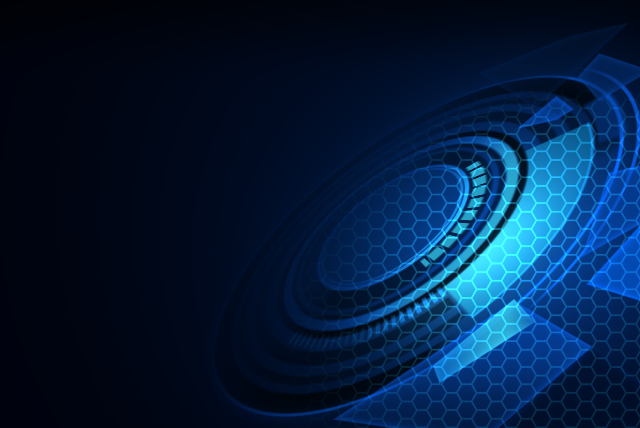
Give the GLSL for this background, as a Shadertoy shader.

```glsl
const vec2 MAJOR = vec2(0.8, 0.6);
const vec2 MINOR = vec2(-0.6, 0.8);
const vec3 NAVY = vec3(0.0, 0.05, 0.15);
const vec3 BLUE = vec3(0.02, 0.27, 0.66);
const vec3 AZURE = vec3(0.07, 0.48, 0.80);
const vec3 CYAN = vec3(0.22, 0.80, 0.90);

vec2 tilt(vec2 p) { return vec2(dot(p, MAJOR), dot(p, MINOR)); }

// Radius and angle on a tilted disc whose centre drifts as rings grow
vec2 discPolar(vec2 p, vec2 centre, vec2 drift) {
    float r = 0.2;
    vec2 q = vec2(0.0);
    for (int i = 0; i < 7; i++) {
        q = tilt(p - centre - drift * (r - 0.205)) / vec2(1.0, 0.45);
        r = length(q);
    }
    return vec2(r, atan(q.y, q.x));
}

float band(float x, float lo, float hi, float soft) {
    return smoothstep(lo - soft, lo + soft, x) * (1.0 - smoothstep(hi - soft, hi + soft, x));
}

float line(float d, float width, float soft) {
    return 1.0 - smoothstep(width, width + soft, abs(d));
}

float edgeSide(vec2 p, vec2 a, vec2 b) {
    vec2 e = normalize(b - a);
    return dot(p - a, vec2(e.y, -e.x));
}

// Signed distance to a counter-clockwise convex quad, negative inside
float quad(vec2 p, vec2 a, vec2 b, vec2 c, vec2 d) {
    return max(max(edgeSide(p, a, b), edgeSide(p, b, c)),
               max(edgeSide(p, c, d), edgeSide(p, d, a)));
}

// Translucent pane with a luminous rim
vec3 pane(vec3 col, float d, vec3 tint, float alpha, float rim, float px) {
    float fill = 1.0 - smoothstep(-px, px, d);
    col = mix(col, tint, fill * alpha);
    return col + tint * rim * fill * exp(130.0 * min(d, 0.0));
}

// Distance to the border of a flat-topped hexagonal cell
float hexBorder(vec2 p, float pitch) {
    vec2 s = vec2(1.7320508, 1.0) * pitch;
    vec2 a = mod(p, s) - 0.5 * s;
    vec2 b = mod(p + 0.5 * s, s) - 0.5 * s;
    vec2 g = abs(dot(a, a) < dot(b, b) ? a : b);
    return 0.5 * pitch - max(g.y, dot(g, vec2(0.8660254, 0.5)));
}

void mainImage(out vec4 fragColor, in vec2 fragCoord) {
    vec2 p = fragCoord / iResolution.y;
    float px = 1.0 / iResolution.y;

    // Ambient light and central glow
    vec2 g = tilt(p - vec2(1.115, 0.424));
    float halo = exp(-dot(g * g, vec2(4.0, 9.0)));
    float wide = exp(-dot(g * g, vec2(9.0, 18.0)));
    float core = exp(-dot(g * g, vec2(30.0, 95.0)));
    vec2 away = p - vec2(0.95, 0.52);
    vec2 side = p - vec2(1.38, 0.42);
    vec3 col = mix(vec3(0.0, 0.008, 0.045), NAVY, exp(-2.2 * dot(away, away)));
    col *= 1.0 - 0.6 * smoothstep(0.8, 1.05, p.y);
    col += vec3(0.0, 0.035, 0.08) * halo + vec3(0.015, 0.15, 0.29) * wide;
    col += vec3(0.01, 0.09, 0.22) * exp(-9.0 * dot(side, side));

    vec2 disc = discPolar(p, vec2(0.918, 0.469), vec2(0.16, -0.12));
    float r = disc.x;
    float t = disc.y;
    float soft = 2.2 * px;
    float facing = 0.5 + 0.5 * cos(t + 0.85);
    float lit = facing * facing;

    // Bright fan between the middle and outer rings
    float fan = band(r, 0.345, 0.50, soft) * band(t, -1.56, -0.10, 0.012);
    col += fan * (vec3(0.02, 0.15, 0.16) + vec3(0.04, 0.16, 0.10) * wide);
    col += vec3(0.20, 0.36, 0.24) * core * smoothstep(0.30, 0.36, r);
    col += AZURE * 0.35 * fan * line(r - 0.498, 0.002, soft);

    // Dark concentric grooves, dissolving on the far upper-left side
    float upper = 1.0 - band(t, -1.75, -0.35, 0.12);
    float offFan = 1.0 - band(t, -1.58, -0.10, 0.015);
    float firm = 1.0 - 0.75 * smoothstep(-0.1, 0.75, cos(t - 2.1));
    col *= 1.0 - 0.50 * firm * band(r, 0.212, 0.295, soft);
    col *= 1.0 - 0.75 * firm * band(r, 0.325, 0.347, soft);
    col *= 1.0 - 0.45 * firm * offFan * band(r, 0.385, 0.425, soft);
    col *= 1.0 - 0.40 * firm * offFan * band(r, 0.455, 0.480, soft);
    col *= 1.0 - 0.72 * firm * upper * band(r, 0.505, 0.562, soft);

    // Glowing rings
    vec3 ringTint = mix(BLUE, CYAN, smoothstep(0.2, 0.95, lit) * 0.85);
    col = mix(col, ringTint, band(r, 0.297, 0.325, soft) * (0.08 + 0.78 * smoothstep(0.03, 0.55, lit)));
    col += ringTint * line(r - 0.205, 0.0025, soft) * (0.10 + 0.55 * lit);
    col += ringTint * line(r - 0.193, 0.001, soft) * (0.08 + 0.35 * lit);
    col += BLUE * band(r, 0.265, 0.280, soft) * (0.04 + 0.45 * lit);
    col += BLUE * line(r - 0.565, 0.002, soft) * (0.25 + 0.6 * lit) * firm * firm;
    col += BLUE * 0.13 * firm * exp(-abs(r - 0.565) * 50.0);
    col += BLUE * 0.75 * line(r - 0.605, 0.002, soft) * band(t, -1.3, 0.3, 0.15);
    col = mix(col, BLUE, 0.5 * band(r, 0.51, 0.575, soft) * band(t, -0.32, 0.08, 0.03));

    // Segmented dial and fine ticks
    float dashes = band(fract(t * 5.4), 0.10, 0.88, 0.04) * band(t, -1.56, 0.12, 0.01);
    col = mix(col, mix(AZURE, CYAN, 0.75), 0.85 * dashes * band(r, 0.220, 0.250, soft));
    float ticks = band(fract(t * 16.0), 0.2, 0.75, 0.1) * band(t, -2.95, -1.58, 0.02);
    col += AZURE * ticks * band(r, 0.338, 0.375, soft) * (0.08 + 0.55 * smoothstep(-2.35, -1.6, t));

    // Floating panes
    float floorPane = quad(p, vec2(0.78, 0.02), vec2(1.13, -0.03), vec2(1.383, 0.19), vec2(1.201, 0.297));
    float bar = quad(p, vec2(1.012, 0.146), vec2(1.027, 0.105), vec2(1.25, 0.248), vec2(1.201, 0.301));
    float shade = quad(p, vec2(1.15, -0.02), vec2(1.6, -0.1), vec2(1.52, 0.09), vec2(1.383, 0.19));
    float rightLow = quad(p, vec2(1.371, 0.336), vec2(1.52, 0.29), vec2(1.56, 0.4), vec2(1.52, 0.50));
    float rightHigh = quad(p, vec2(1.36, 0.40), vec2(1.52, 0.49), vec2(1.53, 0.62), vec2(1.422, 0.596));
    float topFar = quad(p, vec2(1.12, 0.83), vec2(1.25, 0.746), vec2(1.469, 0.947), vec2(1.33, 0.915));
    float topRight = quad(p, vec2(1.35, 0.82), vec2(1.40, 0.765), vec2(1.52, 0.835), vec2(1.40, 0.875));
    float topNear = quad(p, vec2(1.21, 0.70), vec2(1.30, 0.72), vec2(1.34, 0.745), vec2(1.30, 0.775));
    col = pane(col, shade, NAVY, 0.6, 0.7, px);
    col = pane(col, floorPane, BLUE, 0.2 + 0.5 * smoothstep(0.0, 0.25, p.y), 0.4, px);
    col = pane(col, bar, mix(AZURE, CYAN, smoothstep(1.02, 1.18, p.x)), 0.75 * (1.0 - smoothstep(1.18, 1.27, p.x)), 0.2, px);
    col = pane(col, rightLow, vec3(0.01, 0.33, 0.80), 0.75, 0.4, px);
    col = pane(col, rightHigh, BLUE, 0.6, 0.4, px);
    col = pane(col, topFar, BLUE * 0.33, 0.4, 0.25, px);
    col = pane(col, topRight, BLUE * 0.6, 0.6, 0.4, px);
    col = pane(col, topNear, BLUE, 0.55, 0.35, px);

    // Honeycomb veil
    float veil = smoothstep(0.60, 1.15, p.x) * (1.0 - smoothstep(0.08, 0.36, g.y));
    veil *= 1.0 - smoothstep(0.68, 0.82, p.y);
    float mesh = line(hexBorder(p - vec2(0.846, 0.465), 0.0403), 0.0006, 1.2 * px);
    col += vec3(0.10, 0.50, 0.58) * mesh * veil * (0.22 + 0.45 * wide);

    fragColor = vec4(clamp(col, 0.0, 1.0), 1.0);
}
```
